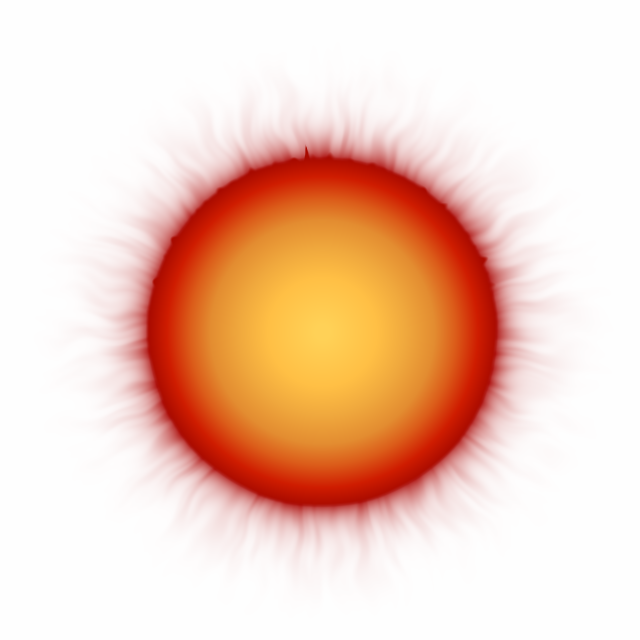
This background is drawn by a Shadertoy shader. Its source:

```glsl
// A glowing orange sun on white: a radial colour ramp fills the disc,
// noise roughens its upper rim with small flares, and a red corona fades
// outwards, broken into fine rays by gradient noise in polar coordinates.

const float TAU = 6.2831853;
const vec2  CENTER = vec2(0.504, 0.481);
const float RADIUS = 0.272;
const float RIM_SOFTNESS = 0.004;

const float FLARE_CELLS = 96.0;     // flare noise cells around the rim
const float FLARE_HEIGHT = 0.022;
const float MAIN_FLARE_ANGLE = 1.66;
const float MAIN_FLARE_WIDTH = 0.022;

const float RAY_CELLS = 84.0;       // ray noise cells around the disc
const float GLOW_LENGTH = 0.026;
const float GLOW_STRENGTH = 0.86;
const float RAY_LENGTH = 0.072;
const float RAY_STRENGTH = 0.14;

const vec3 BACKGROUND = vec3(0.998, 0.997, 0.997);
const vec3 CORONA = vec3(0.68, 0.06, 0.05);

// Disc colours, from the core to the rim, and the radius of each
const int STOPS = 7;
const vec3 RAMP[STOPS] = vec3[STOPS](
    vec3(1.00, 0.82, 0.34), vec3(1.00, 0.75, 0.27), vec3(0.94, 0.66, 0.24),
    vec3(0.89, 0.55, 0.19), vec3(0.86, 0.36, 0.10), vec3(0.81, 0.11, 0.00),
    vec3(0.66, 0.04, 0.00));
const float RAMP_RADIUS[STOPS] = float[STOPS](
    0.012, 0.085, 0.130, 0.175, 0.208, 0.243, 0.272);

// Random unit gradient of a lattice cell
vec2 gradient(vec2 cell) {
    vec3 h = fract(cell.xyx * vec3(0.1031, 0.1030, 0.0973));
    h += dot(h, h.yzx + 33.33);
    float angle = TAU * fract((h.x + h.y) * h.z);
    return vec2(cos(angle), sin(angle));
}

// Gradient noise that repeats along x, so that the polar seam is hidden
float noise(vec2 p, float period) {
    vec2 i = floor(p);
    vec2 f = p - i;
    vec2 u = f * f * f * (f * (f * 6.0 - 15.0) + 10.0);
    float x0 = mod(i.x, period);
    float x1 = mod(i.x + 1.0, period);
    float a = dot(gradient(vec2(x0, i.y)), f);
    float b = dot(gradient(vec2(x1, i.y)), f - vec2(1.0, 0.0));
    float c = dot(gradient(vec2(x0, i.y + 1.0)), f - vec2(0.0, 1.0));
    float d = dot(gradient(vec2(x1, i.y + 1.0)), f - vec2(1.0, 1.0));
    return mix(mix(a, b, u.x), mix(c, d, u.x), u.y);
}

vec3 discColor(float r) {
    vec3 color = RAMP[0];
    for (int i = 1; i < STOPS; i++) {
        float t = (r - RAMP_RADIUS[i - 1]) / (RAMP_RADIUS[i] - RAMP_RADIUS[i - 1]);
        color = mix(color, RAMP[i], clamp(t, 0.0, 1.0));
    }
    return color;
}

// Rim height: a slight waver, with pointed flares on the upper half
float rimHeight(float turn, float angle, float r) {
    float waver = 0.003 * noise(vec2(turn * 24.0, 3.5), 24.0);
    float n = noise(vec2(turn * FLARE_CELLS, r * 30.0 + 7.0), FLARE_CELLS);
    float upper = smoothstep(-0.1, 0.3, sin(angle));
    float flares = upper * FLARE_HEIGHT * pow(max(n, 0.0), 1.6);
    float mainFlare = max(0.0, 1.0 - abs(angle - MAIN_FLARE_ANGLE) / MAIN_FLARE_WIDTH);
    return waver + flares + 0.018 * mainFlare * mainFlare;
}

// Corona opacity at a distance outside the disc
float corona(float turn, float r) {
    float bend = 0.8 * noise(vec2(turn * 30.0, r * 14.0), 30.0);
    float x = turn * RAY_CELLS + bend;
    float n = noise(vec2(x, r * 9.0), RAY_CELLS)
            + 0.5 * noise(vec2(x * 2.0, r * 18.0 + 5.0), RAY_CELLS * 2.0);
    float d = max(r - RADIUS, 0.0);
    float glow = GLOW_STRENGTH * exp(-d / (GLOW_LENGTH * (1.0 + 0.25 * n)));
    float rays = RAY_STRENGTH * exp(-d / RAY_LENGTH) * smoothstep(-0.35, 0.6, n);
    float fade = 1.0 - smoothstep(0.36, 0.49, r);
    return min(glow + rays * fade, 1.0);
}

void mainImage(out vec4 fragColor, in vec2 fragCoord) {
    float scale = min(iResolution.x, iResolution.y);
    vec2 p = (fragCoord - 0.5 * iResolution.xy) / scale + 0.5 - CENTER;
    float r = length(p);
    float angle = atan(p.y, p.x + 1e-6);
    float turn = angle / TAU + 0.5;

    // Corona over the background
    vec3 color = mix(BACKGROUND, CORONA, corona(turn, r));

    // Disc with its ragged rim
    float edge = r - RADIUS - rimHeight(turn, angle, r);
    float softness = max(RIM_SOFTNESS, 1.0 / scale);
    float cover = 1.0 - smoothstep(-softness, softness, edge);
    color = mix(color, discColor(r), cover);

    fragColor = vec4(color, 1.0);
}
```
